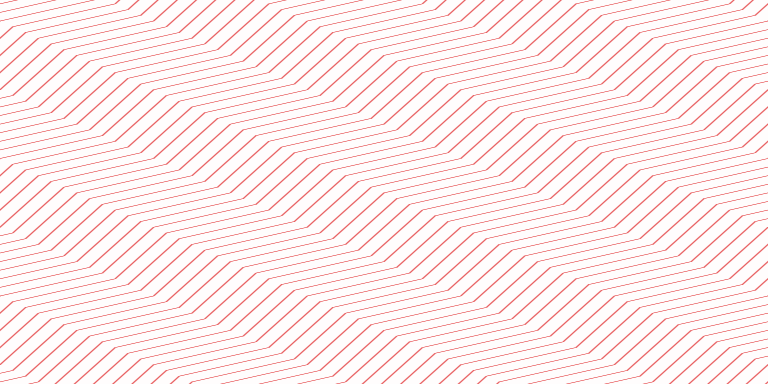
Reproduce this pattern procedurally as a WebGL 2 fragment shader.

```glsl
#version 300 es
precision highp float;

uniform vec2 u_resolution;
out vec4 fragColor;

// Share of a span, centered at dist, that lies inside the stroke
float spanCoverage(float dist, float width, float span) {
    float high = min(dist + 0.5 * span, 0.5 * width);
    float low = max(dist - 0.5 * span, -0.5 * width);
    return clamp((high - low) / span, 0.0, 1.0);
}

// Area of a square footprint covered by a stroke with the given normal
float strokeCoverage(float dist, float width, vec2 normal, float footprint) {
    float sum = 0.0;
    for (int i = 0; i < 8; i++) {
        float shift = (float(i) - 3.5) / 8.0 * footprint * normal.x;
        sum += spanCoverage(dist + shift, width, footprint * normal.y);
    }
    return sum / 8.0;
}

void main() {
    // Canvas height is one unit
    vec2 p = gl_FragCoord.xy / u_resolution.y;
    float pixel = 1.0 / u_resolution.y;

    // Skewed axes: along runs with the zigzags, across steps between them
    vec2 q = (p - vec2(0.0667, 0.9154)) / vec2(0.4, 0.179);
    float along = 0.5 * (q.x + q.y);
    float across = 0.5 * (q.x - q.y);

    // Twelve zigzags per cell, each bending by two line spacings
    float phase = fract(along);
    float bend = 1.0 - abs(2.0 * phase - 1.0);
    float lineIndex = 12.0 * across - 2.0 * bend;
    float offset = fract(lineIndex + 0.5) - 0.5;

    // Long shallow runs are softer than the short steep ones
    bool shallow = phase < 0.5;
    vec2 normal = normalize(vec2(shallow ? 0.2238 : 0.895, 1.0));
    float width = shallow ? 0.0016 : 0.00144;
    float footprint = pixel * (shallow ? 1.3 : 1.0);
    float dist = offset * 0.02983 * normal.y;
    float ink = strokeCoverage(dist, width, normal, footprint);

    vec3 paper = vec3(1.0, 0.994, 0.994);
    vec3 red = vec3(0.86, 0.03, 0.04);
    fragColor = vec4(mix(paper, red, ink), 1.0);
}
```
